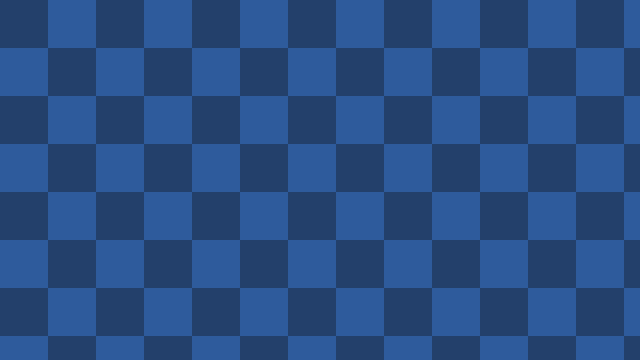
A WebGL 2 fragment shader for this pattern:

```glsl
#version 300 es
precision highp float;

uniform vec2 u_resolution;
out vec4 fragColor;

const float ROWS = 7.5;  // squares down the canvas height
const vec3 NAVY = vec3(0.139, 0.251, 0.420);
const vec3 BLUE = vec3(0.180, 0.357, 0.612);

// Square wave of period 2: +1 on [0,1), -1 on [1,2), with edges softened over one pixel
vec2 squareWave(vec2 p, float pixel) {
    vec2 edgeDistance = abs(mod(p - 0.5, 2.0) - 1.0) - 0.5;
    return clamp(edgeDistance / (0.5 * pixel), -1.0, 1.0);
}

// Checkerboard coverage: 1 on squares of the same parity as the first, 0 on the others
float checker(vec2 p, float pixel) {
    vec2 wave = squareWave(p, pixel);
    return 0.5 + 0.5 * wave.x * wave.y;
}

void main() {
    // Units of one square, measured from the top left corner
    float pixel = ROWS / u_resolution.y;
    vec2 fromTopLeft = vec2(gl_FragCoord.x, u_resolution.y - gl_FragCoord.y);
    vec2 p = fromTopLeft * pixel;

    // The first square is navy
    vec3 color = mix(BLUE, NAVY, checker(p, pixel));
    fragColor = vec4(color, 1.0);
}
```
